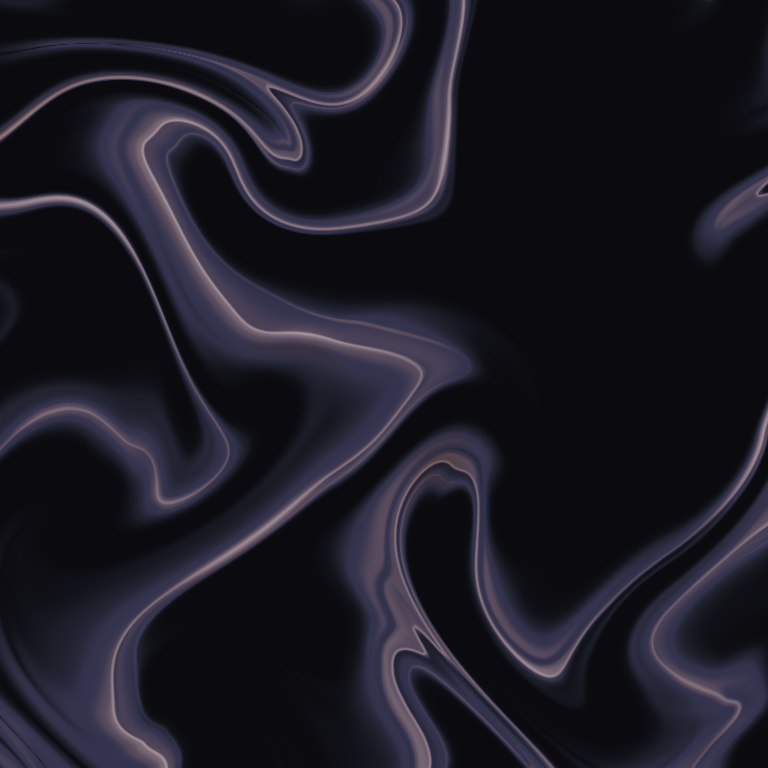
This background is drawn by a WebGL 1 fragment shader. Its source:

```glsl
precision highp float;
// Dark liquid chrome: swirling violet ribbons with thin bright crests on near-black.
uniform vec2 u_resolution;

#define FLOW_SCALE 2.3     // large swirl cells per canvas
#define FLOW_STEP 0.10     // large swirl advection per step
#define CURL_SCALE 4.6     // small curl cells per canvas
#define CURL_STEP 0.045    // small curl advection per step
#define BAND_SLOPE 2.9     // ribbons per canvas before swirling
#define BAND_WOBBLE 1.6    // irregularity of the ribbons
#define BODY_WIDTH 0.44    // soft side, in band periods
#define GLOW_WIDTH 0.25    // narrow side, in band periods
#define BODY_REACH 0.17    // soft side limit, in canvas units
#define CREST_WIDTH 0.0024 // bright line, in canvas units
#define SEED 17.0

vec2 cornerGradient(vec2 cell) {
    float angle = 6.28318 * fract(sin(dot(cell + SEED, vec2(127.1, 311.7))) * 43758.5);
    return vec2(cos(angle), sin(angle));
}

// Gradient noise: value in x, analytic derivative in yz
vec3 noiseD(vec2 p) {
    vec2 i = floor(p), f = p - i;
    vec2 u = f * f * f * (f * (f * 6.0 - 15.0) + 10.0);
    vec2 du = 30.0 * f * f * (f * (f - 2.0) + 1.0);
    vec2 ga = cornerGradient(i);
    vec2 gb = cornerGradient(i + vec2(1.0, 0.0));
    vec2 gc = cornerGradient(i + vec2(0.0, 1.0));
    vec2 gd = cornerGradient(i + vec2(1.0, 1.0));
    float a = dot(ga, f);
    float b = dot(gb, f - vec2(1.0, 0.0));
    float c = dot(gc, f - vec2(0.0, 1.0));
    float d = dot(gd, f - vec2(1.0, 1.0));
    float k = a - b - c + d;
    float value = a + u.x * (b - a) + u.y * (c - a) + u.x * u.y * k;
    vec2 slope = ga + u.x * (gb - ga) + u.y * (gc - ga) + u.x * u.y * (ga - gb - gc + gd)
               + du * (u.yx * k + vec2(b, c) - a);
    return vec3(value, slope);
}

float noise(vec2 p) { return noiseD(p).x; }

// Carry a point along a divergence-free swirl
vec2 swirl(vec2 p, float scale, float stepSize) {
    vec2 w = p * scale;
    for (int i = 0; i < 5; i++) {
        vec2 slope = noiseD(w).yz;
        w += stepSize * vec2(slope.y, -slope.x);
    }
    return w / scale;
}

vec2 advect(vec2 p) {
    return swirl(swirl(p, FLOW_SCALE, FLOW_STEP), CURL_SCALE, CURL_STEP);
}

// Coordinates along and across the ribbons, which run up to the right
vec2 ribbonAxes(vec2 q) {
    return vec2(dot(q, vec2(0.64, 0.77)), dot(q, vec2(0.77, -0.64)));
}

// Band phase: one ribbon for every whole number
float bandPhase(vec2 q) {
    vec2 r = ribbonAxes(q);
    return BAND_SLOPE * r.y + BAND_WOBBLE * noise(r * vec2(1.2, 1.9) + 5.3);
}

float lineAt(float dist, float width) {
    float x = dist / width;
    return exp(-x * x);
}

// Tone ramp from black through navy and violet to pale mauve
vec3 toneColor(float v) {
    vec3 c = mix(vec3(0.043, 0.044, 0.06), vec3(0.12, 0.13, 0.18), smoothstep(0.0, 0.24, v));
    c = mix(c, vec3(0.205, 0.20, 0.305), smoothstep(0.18, 0.42, v));
    c = mix(c, vec3(0.34, 0.29, 0.36), smoothstep(0.45, 0.74, v));
    c = mix(c, vec3(0.46, 0.40, 0.45), smoothstep(0.72, 1.0, v));
    return c + vec3(0.30, 0.28, 0.25) * clamp(v - 1.0, 0.0, 1.0);
}

void main() {
    vec2 p = gl_FragCoord.xy / min(u_resolution.x, u_resolution.y);

    // Band phase and its steepness across the canvas
    vec2 e = vec2(0.001, 0.0);
    vec2 q = advect(p);
    float phase = bandPhase(q);
    vec2 slope = vec2(bandPhase(advect(p + e.xy)), bandPhase(advect(p + e.yx))) - phase;
    float steep = max(length(slope) / e.x, 0.8);
    float t = fract(phase + 0.5) - 0.5;
    float dist = t / steep;

    // Slow variation of strength, and streaks that follow the ribbons
    float presence = smoothstep(-0.38, 0.1, noise(p * 1.9 + 31.7));
    float along = ribbonAxes(q).x;
    float streak = smoothstep(-0.35, 0.35, noise(vec2(phase * 6.0, along * 3.0) + 11.2));
    float spark = smoothstep(0.02, 0.42, noise(p * 4.5 + 57.1));

    // Soft body on one side of the crest, sharp drop and faint glow on the other
    float drop = smoothstep(0.0, max(0.012, steep * 0.003), t);
    float s = max(-t, 0.0);
    float body = (1.0 - smoothstep(0.0, BODY_WIDTH, s)) * exp(-s / steep / BODY_REACH);
    body *= (1.0 - drop) * mix(0.62, 1.12, streak) * mix(0.65, 1.0, presence);
    float glow = drop * (1.0 - smoothstep(0.02, GLOW_WIDTH, t)) * mix(0.1, 0.62, streak);

    // Main crest, a fainter twin beside it, and a dark fold inside the body
    float crest = lineAt(dist, CREST_WIDTH * mix(0.8, 1.3, spark)) * mix(0.2, 0.45, presence);
    float twinShift = 0.11 + 0.12 * noise(p * 3.0 + 71.9);
    float twin = lineAt((t - twinShift) / steep, CREST_WIDTH) * 0.35 * presence * streak;
    float fold = lineAt((t + twinShift) / steep, CREST_WIDTH * 2.5) * 0.6 * streak;
    float halo = lineAt(dist, CREST_WIDTH * 3.0) * spark * 0.45;
    float tone = body * (1.0 - fold) + glow + crest + twin + halo;

    // Warm copper tint in scattered streaks
    float warm = smoothstep(0.25, 0.5, noise(q * 6.0 + 83.4)) * smoothstep(0.2, 0.5, tone);
    vec3 color = toneColor(tone) * mix(vec3(1.0), vec3(1.06, 0.95, 0.82), warm);
    gl_FragColor = vec4(color, 1.0);
}
```
